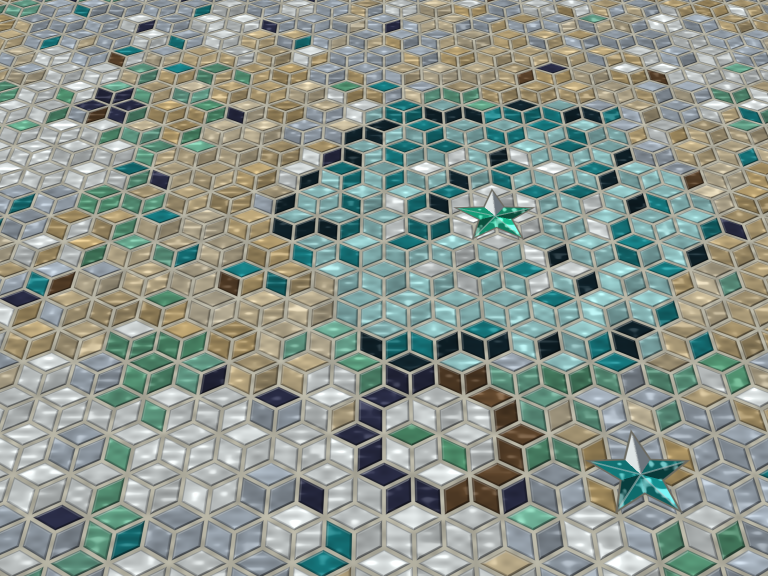
A WebGL 2 fragment shader for this pattern:

```glsl
#version 300 es
precision highp float;
uniform vec2 u_resolution;
out vec4 fragColor;

const float PI = 3.14159;
const float NEAR_CELL = 0.1076;   // cube width at the bottom, in canvas heights
const float FAR_CELL = 0.059;     // cube width at the top
const float DEPTH = 2.43;         // stretch of the floor towards the horizon
const float SIDE = 0.57735;       // rhombus side for cubes one unit wide
const float GROUT_HALF = 0.034;
const float BEVEL = 0.038;
const float MEDALLION_RADIUS = 4.6;
const float STAR_TIP = 0.88;
const float STAR_NOTCH = 0.37;
const vec2 MEDALLION_AT = vec2(0.158, 0.61);
const vec2 STAR_AT = vec2(0.493, 0.175);
const vec2 ROSETTE_AT = vec2(0.071, 0.245);
const vec2 FLOWER_AT = vec2(-0.479, 0.826);

const vec3 GROUT = vec3(0.70, 0.69, 0.63);
const vec3 GREY = vec3(0.57, 0.61, 0.65);
const vec3 WHITE = vec3(0.76, 0.78, 0.78);
const vec3 GOLD = vec3(0.64, 0.55, 0.37);
const vec3 GREEN = vec3(0.29, 0.53, 0.40);
const vec3 AQUA = vec3(0.53, 0.71, 0.71);
const vec3 TEAL = vec3(0.08, 0.43, 0.45);
const vec3 INK = vec3(0.06, 0.13, 0.16);
const vec3 INDIGO = vec3(0.15, 0.16, 0.25);
const vec3 BROWN = vec3(0.34, 0.25, 0.16);

float hash(vec2 p) { return fract(sin(dot(p, vec2(127.1, 311.7))) * 43758.5453); }

float noise(vec2 p) {
  vec2 i = floor(p), f = fract(p);
  f = f * f * (3.0 - 2.0 * f);
  return mix(mix(hash(i), hash(i + vec2(1, 0)), f.x),
             mix(hash(i + vec2(0, 1)), hash(i + 1.0), f.x), f.y);
}

mat2 rot(float a) { return mat2(cos(a), sin(a), -sin(a), cos(a)); }

float cellSize(float height) { return mix(NEAR_CELL, FAR_CELL, height); }

vec2 toFloor(vec2 uv) { return vec2(uv.x, DEPTH) / cellSize(uv.y); }

vec2 hexCentre(vec2 p) {
  vec2 g = vec2(1.0, 1.73205);
  vec2 a = g * floor(p / g + 0.5), b = g * (floor(p / g) + 0.5);
  return dot(p - a, p - a) < dot(p - b, p - b) ? a : b;
}

// Nearest corner where six rhombi meet
vec2 snapToCorner(vec2 uv) {
  vec2 shift = vec2(0.0, -SIDE);
  return hexCentre(toFloor(uv) - shift) + shift;
}

vec3 tileColour(vec2 cell, vec2 tile) {
  vec2 key = floor(tile * 20.0 + 0.5);
  float pick = hash(key), pick2 = hash(key + 31.7), cellPick = hash(floor(cell * 20.0 + 0.5));
  vec2 m = tile - snapToCorner(MEDALLION_AT);
  float r = length(m), lobes = cos(6.0 * atan(m.y, m.x));

  // Drifting patches of grey, white, gold and green
  float goldRing = exp(-pow((r - 6.2) / 1.3, 2.0));
  float goldShare = 0.6 * smoothstep(0.5, 0.75, noise(cell * 0.24 + 3.0)) + 0.45 * goldRing;
  float greenShare = 0.75 * smoothstep(0.5, 0.78, noise(cell * 0.27 + 17.3));
  float whiteShare = mix(0.15, 0.8, smoothstep(0.3, 0.7, noise(cell * 0.2 + 41.0)));
  vec3 col = cellPick < whiteShare ? WHITE : GREY;
  if (pick2 < goldShare) col = mix(GOLD, WHITE, 0.5 * cellPick);
  else if (pick2 > 1.0 - greenShare) col = mix(GREEN, AQUA, 0.45 * cellPick);
  if (pick > 0.92) col = pick > 0.975 ? INDIGO : pick > 0.96 ? BROWN : TEAL;

  // Lobed medallion with pale petals
  float rim = MEDALLION_RADIUS + 0.3 * lobes;
  if (r < rim) {
    float dark = r > rim - 0.6 ? 0.28 : 0.09;
    col = pick < dark ? INK : pick < dark + 0.23 ? TEAL : AQUA;
    if (lobes > 0.3 && r < 2.4 && pick2 < 0.85) col = WHITE;
    if (r < 1.0) col = WHITE;
  }

  // Small ringed rosette, petal flower and bed of the lone star
  vec2 o = tile - snapToCorner(ROSETTE_AT);
  float ro = length(o);
  if (ro < 1.65) col = o.x < 0.0 ? INDIGO : BROWN;
  if (ro < 1.0) col = ro < 0.6 && pick < 0.5 ? GREEN : WHITE;
  if (length(tile - snapToCorner(FLOWER_AT)) < 0.6) col = pick < 0.6 ? INDIGO : BROWN;
  if (length(tile - snapToCorner(STAR_AT)) < 0.9) col = mix(GREY, GOLD, step(0.6, pick));
  return col;
}

// Faceted glass star laid over the tiles
vec3 addStar(vec3 col, vec2 d, vec3 glass, float px) {
  float sector = 2.0 * PI / 5.0, a = atan(d.x, d.y);
  float index = floor(a / sector + 0.5), fold = a - index * sector;
  vec2 f = length(d) * vec2(cos(fold), abs(sin(fold)));
  vec2 tip = vec2(STAR_TIP, 0.0), e = STAR_NOTCH * vec2(cos(PI / 5.0), sin(PI / 5.0)) - tip;
  float dist = dot(f - tip, normalize(vec2(e.y, -e.x)));
  float facet = hash(vec2(mod(index + 5.0, 5.0), step(0.0, fold)) + 2.0);
  vec3 face = glass * (0.35 + 1.1 * facet) + 0.4 * smoothstep(0.62, 0.9, noise(d * 9.0));
  if (index == 0.0) face = fold < 0.0 ? WHITE * 1.15 : GREY * 0.75;
  face = mix(face, WHITE, 0.5 * (1.0 - smoothstep(0.012, 0.012 + px, f.y)));
  col = mix(col, GROUT * 0.6, 1.0 - smoothstep(-px, px, dist - 0.035));
  return mix(col, face, 1.0 - smoothstep(-px, px, dist));
}

vec3 mosaic(vec2 uv) {
  vec2 p = toFloor(uv);
  float px = 0.6 / (u_resolution.y * cellSize(uv.y));

  // Split each hexagonal cube into three rhombi
  vec2 cell = hexCentre(p), q = p - cell;
  float turn = 2.0 * PI / 3.0;
  float k = floor((atan(q.y, q.x) - 0.5 * PI) / turn + 0.5);
  vec2 tile = cell + rot(k * turn) * vec2(0.0, 0.5 * SIDE);
  vec2 l = rot(-k * turn) * (p - tile);
  float edge = 0.25 - dot(abs(l), vec2(0.5, 0.866));
  vec2 normal = rot(k * turn) * (sign(l) * vec2(0.5, 0.866));

  // Uneven glass with a lit bevel
  float tone = 0.84 + 0.28 * hash(floor(tile * 20.0 + 0.5) + 9.1);
  tone *= k == 0.0 ? 1.06 : k == -1.0 ? 0.92 : 0.98;
  float ripple = noise(p * vec2(5.0, 9.0) + tile * 7.0);
  vec3 col = tileColour(cell, tile) * tone * (0.86 + 0.26 * ripple);
  col += 0.13 * smoothstep(0.65, 0.95, ripple);
  float bevel = 1.0 - smoothstep(-px, px, edge - GROUT_HALF - BEVEL);
  float light = dot(normal, normalize(vec2(-0.5, 0.85)));
  col = mix(col, light > 0.0 ? mix(col, WHITE, 0.45 * light) : col * (1.0 + 0.4 * light), bevel);

  // Grout with a thin shadow beside it
  col *= 1.0 - 0.3 * (1.0 - smoothstep(0.0, 0.02 + px, edge - GROUT_HALF));
  vec3 joint = GROUT * (0.88 + 0.2 * noise(p * 6.0));
  col = mix(joint, col, smoothstep(-px, px, edge - GROUT_HALF));

  col = addStar(col, p - snapToCorner(MEDALLION_AT), vec3(0.08, 0.52, 0.40), px);
  return addStar(col, p - snapToCorner(STAR_AT), vec3(0.06, 0.40, 0.40), px);
}

void main() {
  vec3 sum = vec3(0.0);
  for (int i = 0; i < 4; i++) {
    vec2 jitter = vec2(i % 2, i / 2) * 0.5 - 0.25;
    vec2 at = gl_FragCoord.xy + jitter - vec2(0.5 * u_resolution.x, 0.0);
    sum += mosaic(at / u_resolution.y);
  }
  fragColor = vec4(sum / 4.0, 1.0);
}
```
